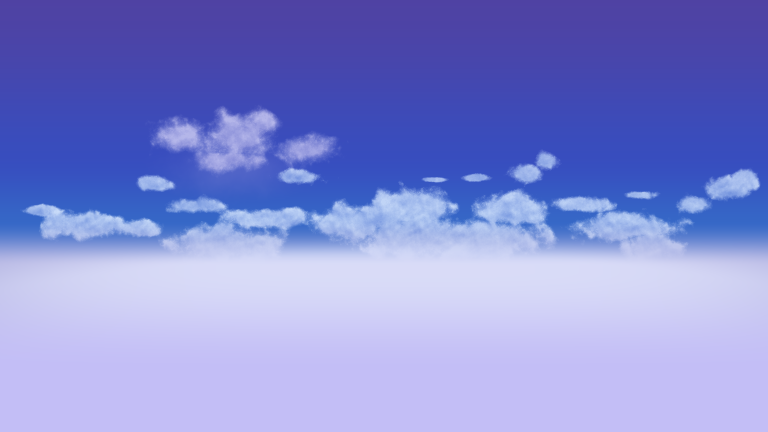
This texture is drawn by a Shadertoy shader. Its source:

```glsl
// A violet-blue sky over a pale lilac sea of mist, with cumulus along the horizon.
// Ellipses give each cloud its place; gradient noise frays their outlines and
// a noise slope towards the light shades them. Lengths are in canvas heights.

const vec3 SKY_TOP = vec3(0.31, 0.26, 0.64);
const vec3 SKY_MID = vec3(0.215, 0.305, 0.75);
const vec3 SKY_LOW = vec3(0.21, 0.41, 0.78);
const vec3 MIST_EDGE = vec3(0.68, 0.68, 0.87);
const vec3 MIST_BRIGHT = vec3(0.85, 0.86, 0.97);
const vec3 MIST_DEEP = vec3(0.765, 0.745, 0.965);
const vec3 CLOUD_LIT = vec3(0.80, 0.87, 0.98);
const vec3 CLOUD_SHADE = vec3(0.50, 0.62, 0.89);
const vec3 HIGH_LIT = vec3(0.77, 0.77, 0.94);
const vec3 HIGH_SHADE = vec3(0.52, 0.54, 0.84);
const vec2 LIGHT_STEP = vec2(0.004, 0.012);
const float HORIZON = 0.44;
const float CENTRE_X = 0.92;
const float NOISE_SCALE = 13.0;
const float FRAY = 1.15;

// Each ellipse: centre x, centre y, half width, half height.
const vec4 HIGH[5] = vec4[5](
    vec4(0.417, 0.688, 0.090, 0.050), vec4(0.551, 0.678, 0.125, 0.062),
    vec4(0.706, 0.653, 0.100, 0.043), vec4(0.530, 0.630, 0.110, 0.030),
    vec4(0.620, 0.715, 0.045, 0.028));
const vec4 BANK[12] = vec4[12](
    vec4(0.208, 0.477, 0.110, 0.038), vec4(0.324, 0.472, 0.060, 0.027),
    vec4(0.520, 0.435, 0.170, 0.055), vec4(0.620, 0.495, 0.100, 0.030),
    vec4(0.810, 0.482, 0.110, 0.055), vec4(0.965, 0.520, 0.110, 0.058),
    vec4(0.985, 0.450, 0.200, 0.065), vec4(1.180, 0.515, 0.105, 0.052),
    vec4(1.140, 0.445, 0.150, 0.062), vec4(1.345, 0.528, 0.085, 0.024),
    vec4(1.450, 0.473, 0.165, 0.038), vec4(1.500, 0.430, 0.080, 0.050));
const vec4 WISPS[12] = vec4[12](
    vec4(0.690, 0.590, 0.070, 0.022), vec4(0.355, 0.575, 0.045, 0.022),
    vec4(0.445, 0.523, 0.078, 0.022), vec4(0.090, 0.512, 0.050, 0.014),
    vec4(1.215, 0.600, 0.052, 0.028), vec4(1.265, 0.626, 0.036, 0.028),
    vec4(1.475, 0.549, 0.040, 0.012), vec4(1.610, 0.528, 0.052, 0.025),
    vec4(1.672, 0.562, 0.058, 0.034), vec4(1.725, 0.586, 0.036, 0.027),
    vec4(1.100, 0.588, 0.045, 0.011), vec4(1.005, 0.584, 0.042, 0.008));

vec2 hashGradient(vec2 cell) {
    vec3 h = fract(cell.xyx * vec3(0.1031, 0.1030, 0.0973));
    h += dot(h, h.yzx + 33.33);
    return fract((h.xx + h.yz) * h.zy) * 2.0 - 1.0;
}

float gradientNoise(vec2 p) {
    vec2 i = floor(p), f = p - i;
    vec2 u = f * f * f * (f * (f * 6.0 - 15.0) + 10.0);
    vec2 e = vec2(0.0, 1.0);
    float low = mix(dot(hashGradient(i), f), dot(hashGradient(i + e.yx), f - e.yx), u.x);
    float high = mix(dot(hashGradient(i + e), f - e), dot(hashGradient(i + 1.0), f - 1.0), u.x);
    return mix(low, high, u.y);
}

// Layered noise; folding part of it gives rounded puffs.
float billow(vec2 p) {
    float sum = 0.0, weight = 0.55;
    p *= NOISE_SCALE;
    for (int i = 0; i < 6; i++) {
        float n = gradientNoise(p);
        sum += weight * (n + 0.7 * (abs(n) - 0.2));
        p = mat2(1.6, 1.2, -1.2, 1.6) * p + 7.3;
        weight *= 0.56;
    }
    return sum;
}

// One at the centre of an ellipse, zero on its rim.
float ellipse(vec2 p, vec4 e) {
    return 1.0 - length((p - e.xy) / e.zw);
}

vec3 skyColour(float y) {
    vec3 sky = mix(SKY_MID, SKY_TOP, smoothstep(0.58, 1.02, y));
    return mix(SKY_LOW, sky, smoothstep(0.46, 0.64, y));
}

vec3 mistColour(vec2 p) {
    float side = abs(p.x - CENTRE_X) / CENTRE_X;
    float rise = smoothstep(HORIZON + 0.03, 0.32 + 0.09 * (1.0 - side * side), p.y);
    vec3 mist = mix(MIST_EDGE, MIST_BRIGHT, rise * (1.0 - 0.4 * pow(side, 4.0)));
    return mix(MIST_DEEP, mist, smoothstep(0.14, 0.37, p.y));
}

void mainImage(out vec4 fragColor, in vec2 fragCoord) {
    vec2 p = fragCoord / iResolution.y;
    float puff = billow(p);
    float light = clamp(0.6 + 1.6 * (puff - billow(p + LIGHT_STEP)), 0.0, 1.0);

    // Sky sinking into mist
    vec3 mist = mistColour(p);
    vec3 colour = mix(mist, skyColour(p.y), smoothstep(0.385, 0.49, p.y));

    // High lilac cloud with a thin veil beneath it
    float high = -9.0, bank = -9.0, wisp = -9.0;
    for (int i = 0; i < HIGH.length(); i++) high = max(high, ellipse(p, HIGH[i]));
    float veil = smoothstep(0.0, 1.0, ellipse(p, vec4(0.55, 0.61, 0.22, 0.09)) + 0.3 * puff);
    colour = mix(colour, HIGH_SHADE, 0.35 * veil);
    float highCover = smoothstep(-0.05, 0.65, high + FRAY * puff);
    vec3 highColour = mix(HIGH_SHADE, HIGH_LIT, clamp(light + 3.0 * (p.y - 0.65), 0.0, 1.0));
    colour = mix(colour, highColour, 0.88 * highCover);

    // Cumulus bank, its foot lost in the mist
    for (int i = 0; i < BANK.length(); i++) bank = max(bank, ellipse(p, BANK[i]));
    float bankCover = smoothstep(-0.03, 0.38, bank + FRAY * puff);
    vec3 cloud = mix(CLOUD_SHADE, CLOUD_LIT, light);
    vec3 bankColour = mix(mist, cloud, smoothstep(0.38, 0.50, p.y));
    colour = mix(colour, bankColour, 0.92 * bankCover * smoothstep(0.36, 0.43, p.y));

    // Small crisp clouds
    for (int i = 0; i < WISPS.length(); i++) wisp = max(wisp, ellipse(p, WISPS[i]));
    colour = mix(colour, cloud, 0.85 * smoothstep(0.0, 0.45, wisp + FRAY * puff));

    fragColor = vec4(colour, 1.0);
}
```
